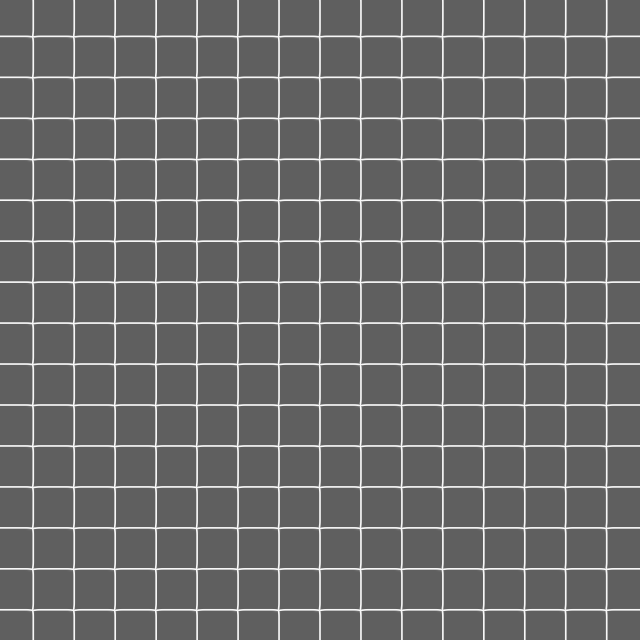
Give the GLSL for this pattern, as a Shadertoy shader.

```glsl
// A square grid of thin white lines on flat grey, about 15.6 cells each way.
// Distances to the nearest line are folded per cell; each line sags slightly
// at the crossings, where a faint smudge sits below and to the left.

const float PITCH       = 0.064;               // cell size, in canvas heights
const vec2  CROSSING    = vec2(0.5, 0.4952);   // one crossing of the grid
const float LINE_WIDTH  = 0.0026;
const float SAG         = 0.0007;              // line shift at a crossing
const float SAG_REACH   = 0.0055;              // how far the shift extends
const float SMUDGE      = 0.14;                // smudge opacity
const vec2  SMUDGE_SIZE = vec2(0.0045, 0.0016);
const vec3  GROUND      = vec3(0.373);
const vec3  LINE        = vec3(0.97);

// Box-filtered coverage of a stroke at signed distance d from its centre.
float strokeCoverage(float d, float pixel) {
    float halfWidth = 0.5 * LINE_WIDTH;
    float covered = min(d + 0.5 * pixel, halfWidth) - max(d - 0.5 * pixel, -halfWidth);
    return clamp(covered / pixel, 0.0, 1.0);
}

// Soft elliptical spot around the origin.
float softSpot(vec2 p, vec2 size) {
    vec2 q = p / size;
    return exp(-dot(q, q));
}

void mainImage(out vec4 fragColor, in vec2 fragCoord) {
    float pixel = 1.0 / iResolution.y;
    vec2 uv = fragCoord * pixel;

    // Offset from the nearest crossing
    vec2 cell = (uv - CROSSING) / PITCH;
    vec2 p = (cell - round(cell)) * PITCH;

    // Lines, nudged left and down near the crossing
    vec2 reach = p / SAG_REACH;
    vec2 sag = SAG * exp(-reach.yx * reach.yx);
    float vertical = strokeCoverage(p.x + sag.x, pixel);
    float horizontal = strokeCoverage(p.y + sag.y, pixel);
    float grid = max(vertical, horizontal);

    // Smudges along the underside and down the stem
    float smudge = softSpot(p - vec2(-0.004, -0.0022), SMUDGE_SIZE)
                 + softSpot(p - vec2(0.0004, -0.004), SMUDGE_SIZE.yx);

    vec3 color = mix(GROUND, LINE, SMUDGE * min(smudge, 1.0));
    color = mix(color, LINE, grid);
    fragColor = vec4(color, 1.0);
}
```
